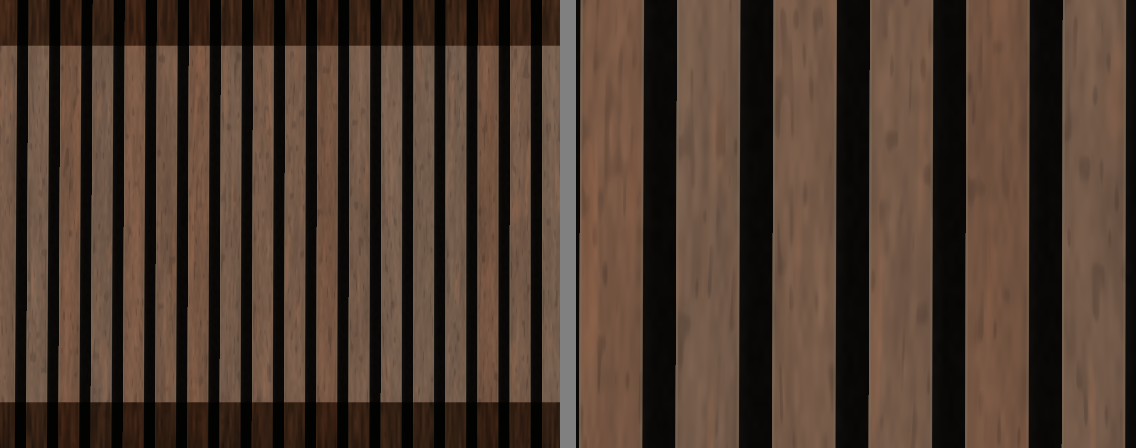
Left, the full canvas; right, a detail of the centre.
Give the GLSL for this texture, as a Shadertoy shader.

```glsl
float hash(vec2 p) {
    vec3 q = fract(p.xyx * vec3(0.1031, 0.1030, 0.0973));
    q += dot(q, q.yzx + 33.33);
    return fract((q.x + q.y) * q.z);
}

float noise(vec2 p) {
    vec2 cell = floor(p), f = fract(p);
    f = f * f * (3.0 - 2.0 * f);
    return mix(mix(hash(cell), hash(cell + vec2(1, 0)), f.x),
               mix(hash(cell + vec2(0, 1)), hash(cell + vec2(1, 1)), f.x), f.y);
}

// Colour of one slat; each index has its own tint, grain slant and figure.
vec3 wood(vec2 uv, float index) {
    float tone = hash(vec2(index, 3.0));
    float grey = smoothstep(0.45, 0.95, hash(vec2(index, 17.0)) + 0.35 * (uv.x - 0.5));
    float slant = (hash(vec2(index, 29.0)) - 0.5) * 0.05;
    vec2 p = vec2(uv.x + slant * uv.y, uv.y) + vec2(0.0, index * 7.3);
    p.x += 0.006 * (noise(p * vec2(25.0, 5.0)) - 0.5);

    float broad = noise(p * vec2(75.0, 5.0));
    float streak = noise(p * vec2(210.0, 14.0));
    float fibre = noise(p * vec2(330.0, 65.0));
    float pore = smoothstep(0.72, 0.95, noise(p * vec2(260.0, 38.0) + 40.0));
    float flame = smoothstep(0.68, 0.95, noise(p * vec2(130.0, 9.0) + 80.0));

    vec3 color = mix(vec3(0.43, 0.31, 0.24), vec3(0.49, 0.36, 0.28), 0.25 + 0.6 * tone);
    color = mix(color, vec3(0.45, 0.37, 0.31), 0.75 * grey);
    color *= 1.0 + 0.12 * (broad - 0.5) + 0.11 * (streak - 0.5) + 0.09 * (fibre - 0.5);
    color *= 1.0 - 0.13 * pore;
    return color + flame * vec3(0.045, 0.018, 0.005);
}

void mainImage(out vec4 fragColor, in vec2 fragCoord) {
    vec2 uv = fragCoord / iResolution.xy;
    const float repeats = 17.41;
    float blur = 0.7 * repeats / iResolution.x;

    // Slats lean slightly toward the left side of the wall.
    float x = uv.x - 0.005 * (uv.y - 0.5) * (1.0 - uv.x);
    float across = x * repeats + 0.16;
    float index = floor(across);
    float s = fract(across);

    // Each repeat is two thirds slat and one third gap.
    float edge = min(s, 0.66 - s);
    float slat = smoothstep(-blur, blur, edge);

    // Bright middle panel between two dark bands.
    float bandBlur = 0.7 / iResolution.y;
    float panel = smoothstep(-bandBlur, bandBlur, 0.398 - abs(uv.y - 0.5));

    // Wood with soft side shading and a thin pale bevel.
    vec3 color = wood(vec2(x, uv.y), index);
    color *= 0.95 + 0.05 * smoothstep(0.0, 0.18, edge);
    float bevel = 1.0 - smoothstep(0.018, 0.018 + 2.0 * blur, edge);
    float side = s < 0.33 ? 0.55 : 0.35;
    color = mix(color, vec3(0.48, 0.42, 0.35), bevel * side);

    // Dark bands deepen the wood and raise its grain contrast.
    vec3 shaded = color * vec3(0.46, 0.36, 0.27);
    shaded *= 0.75 + 0.5 * noise(vec2(x * 230.0, uv.y * 18.0 + index * 5.0));
    shaded *= 0.93 + 0.14 * uv.y;
    color = mix(shaded, color, panel);

    // Backing felt seen in the gaps.
    float felt = noise(uv * vec2(300.0, 120.0));
    vec3 gap = vec3(0.036, 0.029, 0.022) * (0.8 + 0.4 * felt);
    gap += 0.018 * (1.0 - smoothstep(0.66, 0.80, s));
    gap *= mix(0.25, 1.0, panel);

    fragColor = vec4(mix(gap, color, slat), 1.0);
}
```
